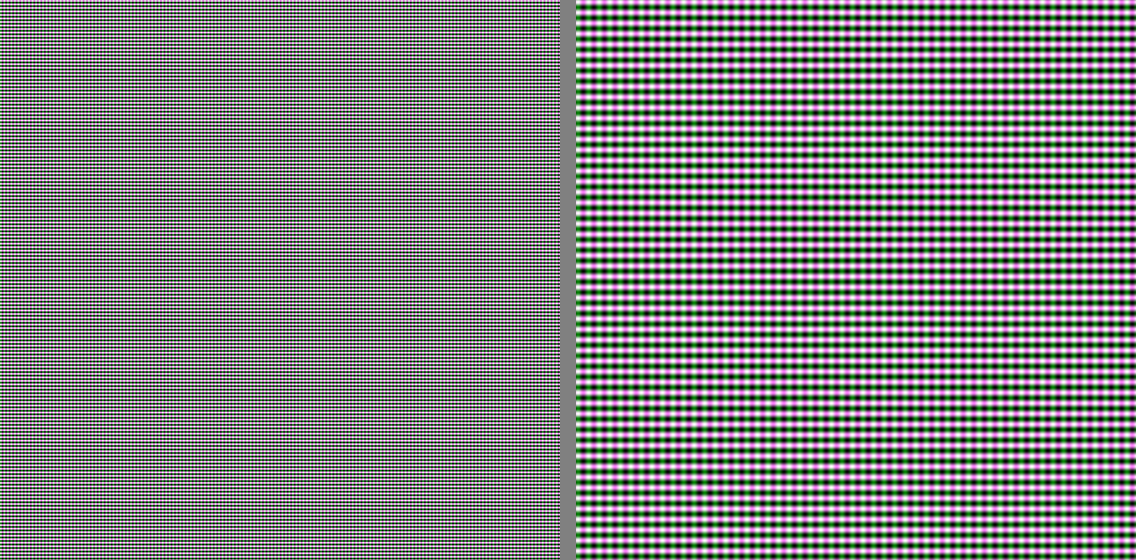
Left, the full canvas; right, a detail of the centre.
Reproduce this pattern procedurally as a Shadertoy shader.

```glsl
#define TAU 6.28319
#define REPEATS vec2(159.155, 159.155)
#define PHASE vec2(0.0, 0.0)
#define GREEN_MIX 0.5

// Sine stripes in 0..1; they fade to mid grey once too fine for the pixel grid
vec2 stripes(vec2 cycles, vec2 cyclesPerPixel) {
    vec2 contrast = 1.0 - smoothstep(0.45, 0.6, cyclesPerPixel);
    return 0.5 + 0.5 * contrast * sin(TAU * fract(cycles));
}

void mainImage(out vec4 fragColor, in vec2 fragCoord) {
    // Canvas units, measured from the top left
    vec2 uv = fragCoord / iResolution.xy;
    uv.y = 1.0 - uv.y;

    // x: upright stripes, y: level stripes
    vec2 wave = stripes(uv * REPEATS + PHASE, REPEATS / iResolution.xy);

    // Level stripes drive red and blue; green blends both directions
    float green = mix(wave.y, wave.x, GREEN_MIX);
    fragColor = vec4(wave.y, green, wave.y, 1.0);
}
```
